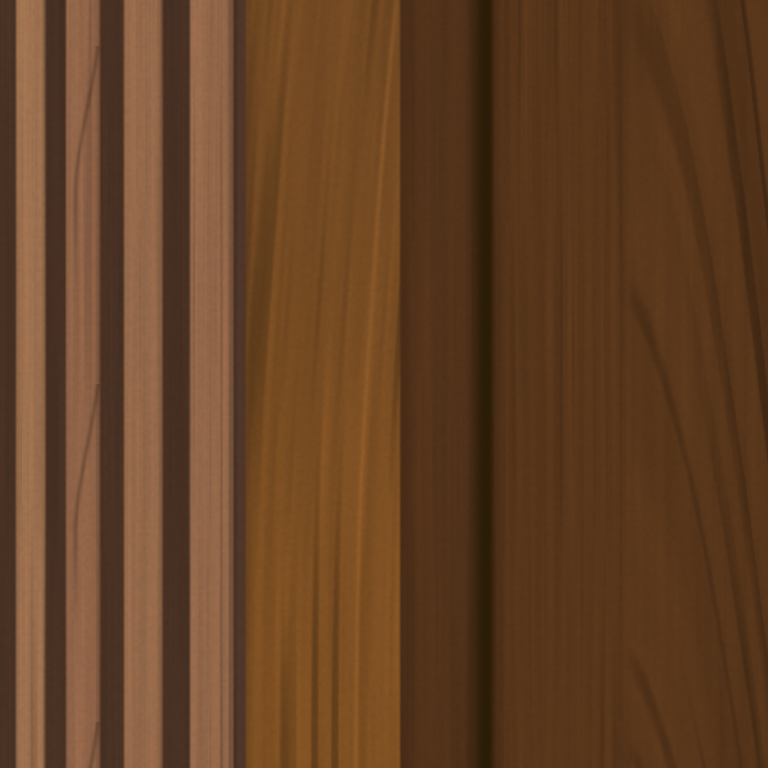
Give the GLSL for this texture, as a three.js fragment shader.

```glsl
// Vertical wood cladding: four pale slats over dark gaps, an amber board,
// a shadowed board with a deep groove, and a wide brown panel.
// Layers are masked by x; stretched value noise supplies the wood grain.
varying vec2 vUv;

const float SLATS_END = 0.320;
const float AMBER_END = 0.521;
const float GROOVE = 0.632;
const float PANEL_START = 0.643;
const float CATHEDRAL_START = 0.822;
const float SOFT = 0.0025;
const float AMBER_LEAN = 0.05;

const vec3 GAP = vec3(0.275, 0.187, 0.135);
const vec3 SLAT = vec3(0.610, 0.435, 0.305);
const vec3 SLAT_ROSE = vec3(0.565, 0.390, 0.280);
const vec3 AMBER_TOP = vec3(0.450, 0.287, 0.135);
const vec3 AMBER_BASE = vec3(0.495, 0.313, 0.135);
const vec3 SHADED = vec3(0.320, 0.195, 0.100);
const vec3 GROOVE_DARK = vec3(0.165, 0.110, 0.025);
const vec3 PANEL = vec3(0.342, 0.210, 0.103);

float hash(vec2 p) {
  p = fract(p * vec2(0.1031, 0.1137));
  p += dot(p, p.yx + 33.33);
  return fract((p.x + p.y) * p.x * 17.0);
}

float noise(vec2 p) {
  vec2 i = floor(p), f = fract(p);
  f = f * f * (3.0 - 2.0 * f);
  return mix(mix(hash(i), hash(i + vec2(1.0, 0.0)), f.x),
             mix(hash(i + vec2(0.0, 1.0)), hash(i + 1.0), f.x), f.y);
}

float edge(float at, float x) {
  return smoothstep(at - SOFT, at + SOFT, x);
}

// Signed streaks running up the board, broad plus fine
float streaks(vec2 p, float density) {
  float broad = noise(vec2(p.x * density, p.y * 2.0 + 7.0));
  float fine = noise(vec2(p.x * density * 2.7 + 31.0, p.y * 5.0));
  return 0.6 * broad + 0.4 * fine - 0.5;
}

// Narrow dark veins along the contours of a grain coordinate
float veins(float u, float y) {
  float n = noise(vec2(u, y));
  return smoothstep(0.60, 0.95, n);
}

vec3 slatWall(vec2 p) {
  vec3 col = GAP * (1.0 + 0.16 * streaks(p, 110.0));
  col = mix(col, vec3(0.33, 0.225, 0.17), 0.6 * edge(0.309, p.x));
  for (int i = 0; i < 4; i++) {
    float k = float(i);
    float start = 0.0208 + 0.0599 * k + 0.0052 * k * k;
    float width = 0.0384 + 0.0060 * k;
    float s = (p.x - start) / width;
    float rose = i == 1 ? 1.0 : 0.22 * k;
    vec3 wood = mix(SLAT, SLAT_ROSE, min(rose, 1.0));
    wood *= 1.0 + 0.15 * streaks(p + vec2(k, 0.0), 150.0);
    wood *= 1.0 - 0.13 * veins(p.x * 170.0 + k * 9.0, p.y * 1.5);
    wood *= 1.0 - 0.17 * smoothstep(0.82, 1.0, s);
    // Slanted arch veins cross the second slat
    if (i == 1) {
      float f = fract((0.94 - p.y) / 0.44);
      float bend = mix(1.0, 0.28, smoothstep(-0.1, 0.45, f));
      float d = abs(s - bend) / 0.07;
      wood *= 1.0 - 0.20 * exp(-d * d) * (1.0 - smoothstep(0.4, 0.8, f));
    }
    col = mix(col, wood, edge(start, p.x) * (1.0 - edge(start + width, p.x)));
  }
  return col;
}

vec3 amberBoard(vec2 p) {
  float u = p.x - AMBER_LEAN * p.y * p.y + 0.006 * noise(p * vec2(8.0, 3.0));
  vec3 col = mix(AMBER_BASE, AMBER_TOP, smoothstep(0.15, 0.95, p.y));
  col *= 1.0 + 0.22 * streaks(vec2(u, p.y), 65.0);
  col *= 1.0 - 0.22 * veins(u * 75.0 + 4.0, p.y * 1.6);
  float ridge = (u - 0.468) / 0.0035;
  col *= 1.0 + 0.13 * exp(-ridge * ridge);
  return col * mix(0.86, 1.0, smoothstep(SLATS_END, SLATS_END + 0.02, p.x));
}

vec3 shadedBoard(vec2 p) {
  vec3 col = SHADED * (1.0 + 0.17 * streaks(p, 95.0));
  col *= mix(0.90, 1.0, smoothstep(AMBER_END, AMBER_END + 0.025, p.x));
  col *= mix(1.0, 0.80, smoothstep(0.602, 0.618, p.x));
  return mix(col, GROOVE_DARK, smoothstep(0.612, GROOVE, p.x));
}

vec3 brownPanel(vec2 p) {
  float straight = 0.18 * streaks(p, 120.0) - 0.10 * veins(p.x * 130.0, p.y * 2.0);
  // Arched contours grow steeper toward the right
  float dx = max(p.x - CATHEDRAL_START, 0.0);
  float arch = 1.0 - p.y - 1.5 * dx - 20.0 * dx * dx;
  arch += 0.05 * noise(p * vec2(7.0, 4.0));
  float curved = 0.14 * (noise(vec2(arch * 9.0, 3.0)) - 0.5);
  curved -= 0.20 * veins(arch * 17.0 + 20.0, p.x * 5.0);
  curved += 0.09 * streaks(p, 100.0) + 0.02;
  float blend = smoothstep(-0.012, 0.014, p.x - CATHEDRAL_START);
  vec3 col = PANEL * (1.0 + mix(straight, curved, blend));
  col *= mix(1.0, 0.93, smoothstep(0.84, 1.0, p.x));
  return col * mix(0.86, 1.0, smoothstep(PANEL_START, PANEL_START + 0.022, p.x));
}

void main() {
  vec3 col = slatWall(vUv);
  col = mix(col, amberBoard(vUv), edge(SLATS_END, vUv.x));
  col = mix(col, shadedBoard(vUv), edge(AMBER_END, vUv.x));
  col = mix(col, brownPanel(vUv), smoothstep(GROOVE + 0.004, PANEL_START + 0.004, vUv.x));
  col *= 1.0 + 0.04 * (noise(vUv * 230.0) - 0.5);
  gl_FragColor = vec4(col, 1.0);
}
```
